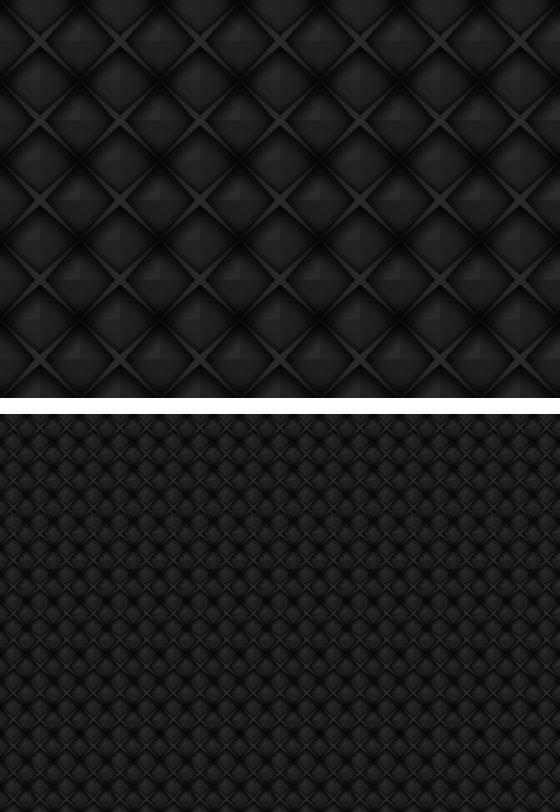
Top: one tile. Bottom: repeated 3 by 3.
Write a WebGL 1 fragment shader that draws this pattern.

```glsl
precision highp float;
// Dark quilted pyramids: 7 by 5 repeats of paired diamonds on a diagonal grid.
// Tapered ribbons run between them, wide at one set of crossings and pinched
// at the other; facet tones and soft edge shadows give the relief.
uniform vec2 u_resolution;

// Half-width and light of a ribbon; t is 0 at a wide crossing, 1 at a pinch.
float ribbonHalfWidth(float t) { return mix(0.060, 0.006, t); }
float ribbonTone(float t) { return mix(0.158, 0.055, t * t); }

// Distance along a grid line from its nearest wide crossing.
float alongRibbon(float along, float line) {
  return abs(mod(along - line + 1.0, 2.0) - 1.0);
}

// Four flat facets meeting at the peak, brightest at the upper left.
float facetTone(vec2 local, float upright, float aa) {
  float right = smoothstep(-aa, aa, local.x);
  float top = smoothstep(-aa, aa, local.y);
  vec2 lower = mix(vec2(0.119, 0.117), vec2(0.134, 0.121), upright);
  vec2 upper = mix(vec2(0.148, 0.134), vec2(0.146, 0.125), upright);
  float tone = mix(mix(lower.x, lower.y, right), mix(upper.x, upper.y, right), top);
  // Lighter cap around the peak
  float cap = 1.0 - smoothstep(0.19, 0.25, abs(local.x) + abs(local.y));
  return tone + cap * (0.004 + 0.012 * top * (1.0 - right));
}

void main() {
  vec2 p = gl_FragCoord.xy / u_resolution * vec2(7.0, 5.0) - vec2(0.5, 0.488);
  float aa = 7.0 / u_resolution.x;

  // Diagonal grid
  vec2 d = vec2(p.x + p.y, p.x - p.y);
  vec2 cell = floor(d);
  vec2 f = d - cell - 0.5;
  vec2 local = 0.5 * vec2(f.x + f.y, f.x - f.y);
  float upright = mod(cell.x + cell.y, 2.0);

  // Ribbons on both diagonals
  vec2 line = floor(d + 0.5);
  vec2 t = vec2(alongRibbon(d.y, line.x), alongRibbon(d.x, line.y));
  vec2 halfWidth = vec2(ribbonHalfWidth(t.x), ribbonHalfWidth(t.y));
  vec2 gap = abs(d - line) - halfWidth;
  vec2 mask = 1.0 - smoothstep(-aa, aa, gap);

  // Shadows: broad below the upper edges, tighter above the lower ones
  vec2 upperEdge = vec2(0.5 - f.x, 0.5 + f.y) - halfWidth;
  vec2 lowerEdge = vec2(0.5 + f.x, 0.5 - f.y) - halfWidth;
  vec2 upperLight = smoothstep(-0.10, 0.32, upperEdge);
  vec2 lowerLight = smoothstep(-0.10, 0.17, lowerEdge);
  float light = upperLight.x * upperLight.y * lowerLight.x * lowerLight.y;

  // Extra darkness towards the pinched corners
  float toPinch = mix(abs(local.y), abs(local.x), upright);
  light *= 1.0 - 0.65 * smoothstep(0.20, 0.48, toPinch);

  float tone = facetTone(local, upright, aa) * mix(0.16, 1.0, light);

  // Ribbon body with a faint bright rim
  vec2 rim = smoothstep(-2.5 * aa, -0.5 * aa, gap) * (1.0 - t);
  vec2 body = vec2(ribbonTone(t.x), ribbonTone(t.y)) + 0.012 * rim;
  tone = mix(tone, body.x, mask.x);
  tone = mix(tone, max(body.y, tone * mask.x), mask.y);

  gl_FragColor = vec4(vec3(tone), 1.0);
}
```
